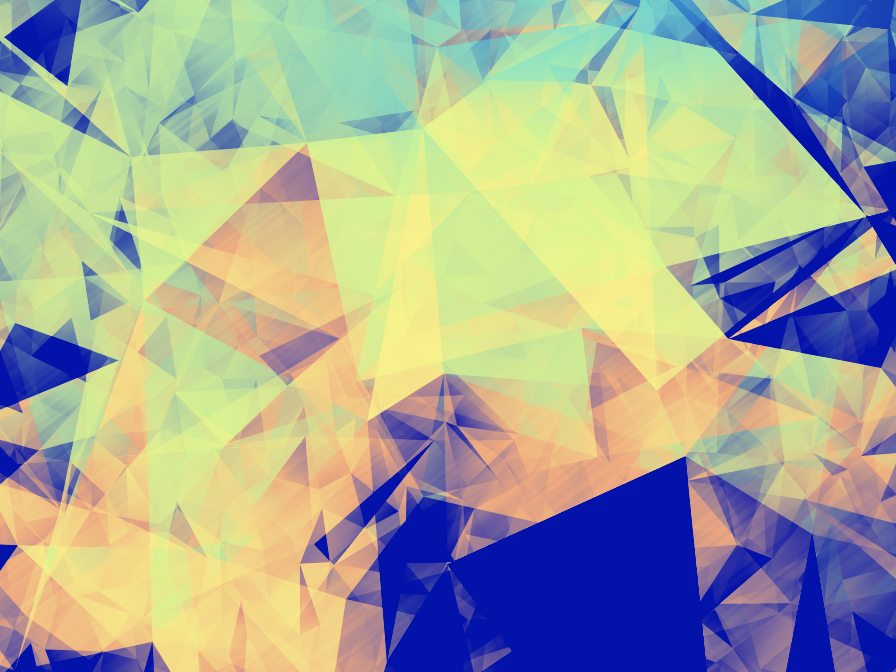
Give the GLSL for this background, as a WebGL 2 fragment shader.

```glsl
#version 300 es
precision highp float;
// Translucent low-poly shards: four jittered triangle meshes of shrinking size
// add up to one tone, which is softly limited and sent through a blue-to-lime
// ramp. A second facet value picks the warm or the cool version of that ramp.
#define COARSE 3.1          // cells per canvas height, largest mesh
#define REFINE 1.75         // growth in cell count per mesh
#define LEVELS 4
#define JITTER 0.94         // vertex displacement, at most 1
#define STRETCH 0.8         // elongation of the facets
#define TONE_SPREAD 0.56    // tone contrast of the largest facets
#define FADE 0.7            // contrast ratio from mesh to mesh
#define SHADE 0.5           // gradient inside each facet
#define SHARD_RATE 0.05     // share of extra dark facets
#define SHARD_DEPTH 1.2
#define BASE_LIGHT 1.40
#define STREAK 0.06         // strength of the brushed texture

uniform vec2 u_resolution;
out vec4 fragColor;

const vec3 DEEP_BLUE = vec3(0.01, 0.07, 0.66);
const vec3 SLATE = vec3(0.25, 0.36, 0.66);
const vec3 MAUVE = vec3(0.55, 0.45, 0.61);
const vec3 SAGE = vec3(0.65, 0.79, 0.64);
const vec3 ORANGE = vec3(0.93, 0.66, 0.50);
const vec3 LIME = vec3(0.85, 0.96, 0.57);
const vec3 YELLOW = vec3(0.97, 0.95, 0.55);
const vec3 CYAN = vec3(0.38, 0.85, 0.88);

// Integer hash giving three values in 0..1
vec3 hash3(ivec2 cell, int seed) {
    uvec3 v = uvec3(cell.x, cell.y, seed) * 1664525u + 1013904223u;
    v.x += v.y * v.z; v.y += v.z * v.x; v.z += v.x * v.y;
    v ^= v >> 16u;
    v.x += v.y * v.z; v.y += v.z * v.x; v.z += v.x * v.y;
    return vec3(v >> 8u) / 16777216.0;
}

float valueNoise(vec2 p) {
    ivec2 i = ivec2(floor(p));
    vec2 f = smoothstep(0.0, 1.0, fract(p));
    float low = mix(hash3(i, 90).x, hash3(i + ivec2(1, 0), 90).x, f.x);
    float high = mix(hash3(i + ivec2(0, 1), 90).x, hash3(i + ivec2(1, 1), 90).x, f.x);
    return mix(low, high, f.y);
}

// Broad light: bright upper middle, warm lower left, dark pool at the bottom
float broadLight(vec2 p) {
    vec2 toGlow = p - vec2(0.22, 0.08), toPool = p - vec2(0.74, 0.12);
    return BASE_LIGHT - 1.4 * length((p - vec2(0.65, 0.68)) * vec2(0.9, 1.0))
        + 0.45 * exp(-8.0 * dot(toGlow, toGlow)) - 0.75 * exp(-18.0 * dot(toPool, toPool));
}

// Signed distance to the line a-b, positive on its left
float edgeDistance(vec2 p, vec2 a, vec2 b) {
    vec2 e = b - a;
    return (e.x * (p.y - a.y) - e.y * (p.x - a.x)) / max(length(e), 1e-5);
}

// Smooth-edged triangle of either winding
float triangleCover(vec2 p, vec2 a, vec2 b, vec2 c) {
    float winding = edgeDistance(c, a, b) < 0.0 ? -1.0 : 1.0;
    vec3 d = winding * vec3(edgeDistance(p, a, b), edgeDistance(p, b, c), edgeDistance(p, c, a));
    return clamp(min(d.x, min(d.y, d.z)) * u_resolution.y + 0.5, 0.0, 1.0);
}

// One mesh: x = tone, y = broad light at the facet, z = warmth
vec3 facetMesh(vec2 p, float cells, int seed) {
    float turn = 0.6 + 1.1 * float(seed);
    mat2 toCanvas = mat2(cos(turn), sin(turn), -sin(turn), cos(turn))
        * mat2(1.0 / (cells * STRETCH), 0.0, 0.0, STRETCH / cells);
    ivec2 home = ivec2(floor(inverse(toCanvas) * p));
    vec4 sum = vec4(0.0);
    for (int k = 0; k < 9; k++) {
        ivec2 cell = home + ivec2(k % 3, k / 3) - 1;
        vec2 corner[4];
        for (int j = 0; j < 4; j++) {   // counter-clockwise corners
            ivec2 node = cell + ivec2((j ^ (j >> 1)) & 1, j >> 1);
            corner[j] = toCanvas * (vec2(node) + JITTER * (hash3(node, seed).xy - 0.5));
        }
        int start = hash3(cell, seed + 10).x < 0.5 ? 0 : 1;   // choice of diagonal
        for (int t = 0; t < 2; t++) {
            int first = start + 2 * t;
            vec2 a = corner[first], b = corner[(first + 1) & 3], c = corner[(first + 2) & 3];
            vec2 center = (a + b + c) / 3.0;
            vec3 rnd = hash3(cell, seed + 20 + 10 * t);
            float angle = 6.28318 * rnd.y;
            float tone = rnd.x - 0.5 - SHARD_DEPTH * step(rnd.x, SHARD_RATE)
                + SHADE * cells * dot(p - center, vec2(cos(angle), sin(angle)));
            sum += triangleCover(p, a, b, c) * vec4(tone, broadLight(center), rnd.z - 0.5, 1.0);
        }
    }
    return sum.xyz / max(sum.w, 1e-4);
}

vec3 toneRamp(float tone, float warmth) {
    float t = 3.0 * clamp(tone, 0.0, 1.0);
    vec3 color = mix(DEEP_BLUE, mix(SLATE, MAUVE, warmth), min(t, 1.0));
    color = mix(color, mix(SAGE, ORANGE, warmth), clamp(t - 1.0, 0.0, 1.0));
    return mix(color, mix(LIME, YELLOW, warmth), clamp(t - 2.0, 0.0, 1.0));
}

void main() {
    vec2 p = (gl_FragCoord.xy - 0.5 * u_resolution) / u_resolution.y + vec2(2.0 / 3.0, 0.5);
    // Sum the meshes; the fine ones are weaker and come in clusters
    float cluster = 0.4 + 0.8 * smoothstep(0.3, 0.7, valueNoise(p * 3.5 + 7.0));
    float tone = 0.0, light = 0.0, warm = 0.0, weight = 1.0, cells = COARSE;
    for (int level = 0; level < LEVELS; level++, weight *= FADE, cells *= REFINE) {
        vec3 facet = facetMesh(p, cells, level + 1);
        tone += TONE_SPREAD * weight * (level < 2 ? 1.0 : cluster) * facet.x;
        light += (level < 2 ? 0.5 : 0.0) * facet.y;
        warm += 0.55 * weight * facet.z;
    }
    // Brushed diagonal streaks, then a soft knee that keeps pale facets visible
    vec2 brush = vec2(dot(p, vec2(0.8, 0.6)) * 7.0, dot(p, vec2(-0.6, 0.8)) * 190.0);
    tone += light + STREAK * (valueNoise(brush) - 0.5);
    tone = tone < 0.65 ? tone : 0.65 + 0.38 * (1.0 - exp((0.65 - tone) / 0.38));
    // Warm below, cool above, with a cyan patch along the top
    float warmth = smoothstep(0.2, 0.8, 0.98 - 0.85 * p.y + warm);
    float sky = smoothstep(0.76, 1.0, p.y - 0.25 * warm) * exp(-5.0 * pow(p.x - 0.85, 2.0));
    fragColor = vec4(mix(toneRamp(tone, warmth), CYAN, 0.7 * sky), 1.0);
}
```
